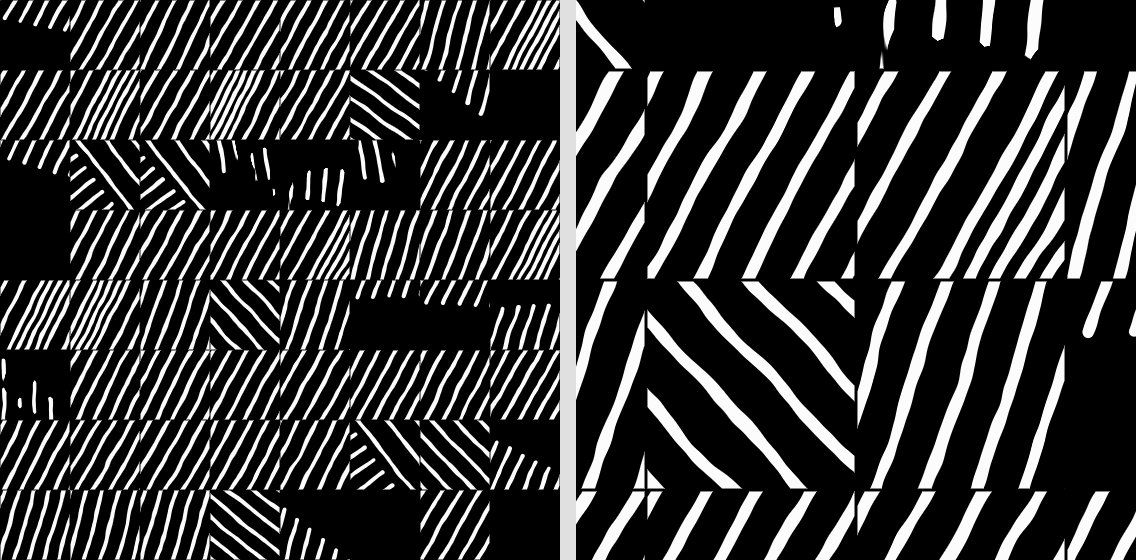
Left: the whole. Right: its middle third, enlarged.
Give the GLSL for this pattern, as a Shadertoy shader.

```glsl
// Grid of black tiles filled with hand-drawn slanted white strokes, some cut short, worn or empty.

const float TILES = 8.0;          // tiles across and down
const float GUTTER = 0.007;       // black rim of a tile, in tile widths
const float HALF_WIDTH = 0.028;   // half stroke width, in tile widths
const float SPACING = 0.22;       // distance between strokes
const float WOBBLE = 0.030;       // sideways waver of strokes
const float ROUGHNESS = 0.010;    // variation of stroke width
const float WEAR = 0.40;          // strength of erosion in worn tiles
const float NEVER = 99.0;         // places a feature outside the tile
const vec3 INK = vec3(0.99);
const vec3 GROUND = vec3(0.0);

// Running shares of the tile kinds; the remaining tiles stay empty
const float PLAIN = 0.40;
const float CROWDED = 0.51;
const float STEEP = 0.64;
const float FALLING = 0.71;
const float MIXED = 0.75;
const float CUT = 0.87;
const float WORN = 0.93;

// Integer hash, 0 to 1
float hash(ivec2 cell, int salt) {
    uint h = uint(cell.x + 512) * 1597334677u ^ uint(cell.y + 512) * 3812015801u;
    h ^= uint(salt) * 2798796415u;
    h = (h ^ (h >> 16)) * 2146121005u;
    h = (h ^ (h >> 15)) * 2221713035u;
    h ^= h >> 16;
    return float(h & 65535u) / 65535.0;
}

// Smooth value noise, 0 to 1
float noise(vec2 p, int salt) {
    ivec2 i = ivec2(floor(p));
    vec2 f = fract(p);
    f = f * f * (3.0 - 2.0 * f);
    float low = mix(hash(i, salt), hash(i + ivec2(1, 0), salt), f.x);
    float high = mix(hash(i + ivec2(0, 1), salt), hash(i + ivec2(1, 1), salt), f.x);
    return mix(low, high, f.y);
}

// Shuffled rank of a tile, 0 to 1: every rank occurs once among 64 tiles
float tileRank(ivec2 cell) {
    int i = (cell.x & 7) + 8 * (cell.y & 7);
    i = (i * 37 + 11) & 63;
    i ^= i >> 3;
    i = (i * 29 + 5) & 63;
    i ^= i >> 3;
    return (float(i) + 0.5) / 64.0;
}

// Distance to parallel strokes with round ends. Strokes start at "cut" along
// their direction, shifted by "lean"; extra ones flank the stroke "crowd".
float strokes(vec2 q, float degrees, float spacing, float phase,
              float cut, float lean, float crowd) {
    float a = radians(degrees);
    vec2 dir = vec2(cos(a), sin(a));
    float across = dot(q, vec2(-dir.y, dir.x)) / spacing + phase;
    float id = round(across);
    float gap = min(abs(across - id), abs(abs(across - crowd) - 0.5));
    float start = cut + lean * (id - phase) * spacing;
    return length(vec2(gap * spacing, max(start - dot(q, dir), 0.0)));
}

// Signed distance to the ink of one tile, q measured from its centre
float tileInk(vec2 q, ivec2 cell) {
    float kind = tileRank(cell);
    if (kind > WORN) return NEVER;
    int salt = 100 + cell.x + 16 * cell.y;
    float vary = hash(cell, 1) - 0.5;
    float phase = hash(cell, 2);
    float lean = hash(cell, 3) - 0.5;
    float flip = hash(cell, 4) < 0.5 ? 180.0 : 0.0;
    float spacing = SPACING * (1.0 + 0.15 * (hash(cell, 5) - 0.5));

    // Hand-drawn irregularity
    vec2 waver = vec2(noise(q * 4.0, salt), noise(q * 4.0, salt + 300)) - 0.5;
    vec2 p = q + WOBBLE * waver;
    float width = HALF_WIDTH + ROUGHNESS * (noise(q * 11.0, salt + 600) - 0.5);

    float d;
    if (kind < PLAIN) {
        d = strokes(p, 62.0 + 5.0 * vary, spacing, phase, -NEVER, 0.0, NEVER);
    } else if (kind < CROWDED) {
        float crowd = floor(hash(cell, 6) * 3.0) - 1.0;
        d = strokes(p, 62.0 + 4.0 * vary, spacing, phase, -NEVER, 0.0, crowd);
    } else if (kind < STEEP) {
        d = strokes(p, 73.0 + 6.0 * vary, spacing, phase, -NEVER, 0.0, NEVER);
    } else if (kind < FALLING) {
        d = strokes(p, -44.0 + 18.0 * vary, spacing * 1.1, phase, -NEVER, 0.0, NEVER);
    } else if (kind < MIXED) {
        // One side falls, the other holds short rising strokes
        vec2 normal = vec2(0.79, 0.61);
        float falling = strokes(p, -52.0, spacing * 1.5, 0.0, -NEVER, 0.0, NEVER);
        falling += max(-dot(p, normal) - 0.05, 0.0);
        float rising = strokes(p, 217.0, spacing, phase, 0.17, 0.3 * lean, NEVER);
        d = min(falling, rising);
    } else if (kind < CUT) {
        float cut = mix(-0.25, 0.3, hash(cell, 7));
        d = strokes(p, 68.0 + 14.0 * vary + flip, spacing, phase, cut, lean, NEVER);
    } else {
        float erosion = max(noise(q * 4.0 + 7.0, salt + 900) - 0.42, 0.0);
        d = strokes(p, 98.0 + 30.0 * vary + flip, spacing, phase, -0.1, 2.0 * lean, NEVER);
        d += WEAR * erosion;
    }
    return d - width;
}

void mainImage(out vec4 fragColor, in vec2 fragCoord) {
    vec2 grid = fragCoord / iResolution.y * TILES;
    float pixel = TILES / iResolution.y;
    vec2 q = fract(grid) - 0.5;
    float rim = max(abs(q.x), abs(q.y)) - 0.5 + GUTTER;
    float d = max(tileInk(q, ivec2(floor(grid))), rim);
    float ink = clamp(0.5 - d / pixel, 0.0, 1.0);
    fragColor = vec4(mix(GROUND, INK, ink), 1.0);
}
```
